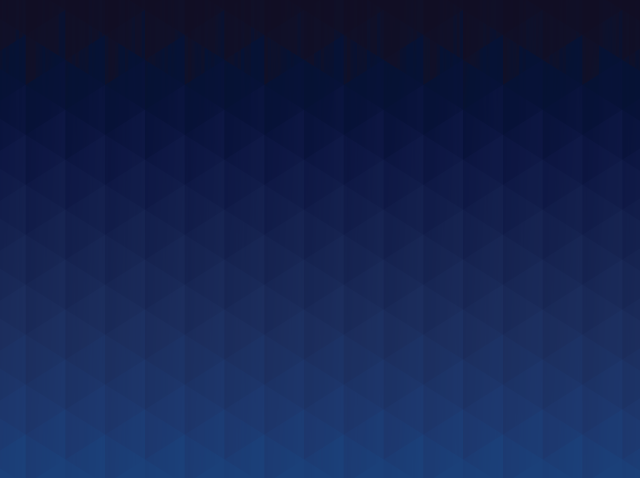
Reproduce this background procedurally as a Shadertoy shader.

```glsl
// Night-blue vertical gradient broken into a lattice of softly shaded triangles.
#define COLUMN_WIDTH 0.06215   // of canvas width
#define COLUMN_START 0.0400    // first vertical edge
#define TRIANGLE_SIDE 0.1045   // of canvas height
#define LATTICE_TOP 0.0730     // first vertex below the top edge
#define FACET_FLATNESS 0.95    // 0 smooth gradient, 1 flat triangles
#define COLUMN_SHIFT 0.085     // gradient shift across each column
#define STREAKS 12.0           // thin strips per column
#define STREAK_TOP 0.050       // streak strength at the top
#define STREAK_BASE 0.012      // streak strength elsewhere

float hash(vec2 p) {
    return fract(sin(dot(p, vec2(12.9898, 78.233))) * 43758.5453);
}

// Colour by depth: 0 at the top edge, 1 at the bottom edge.
vec3 nightGradient(float depth) {
    const int COUNT = 9;
    vec4 stops[COUNT] = vec4[COUNT](   // rgb, depth
        vec4(0.066, 0.055, 0.142, 0.00),
        vec4(0.062, 0.064, 0.160, 0.09),
        vec4(0.022, 0.070, 0.202, 0.14),
        vec4(0.030, 0.070, 0.222, 0.225),
        vec4(0.053, 0.090, 0.265, 0.33),
        vec4(0.085, 0.138, 0.315, 0.52),
        vec4(0.110, 0.180, 0.367, 0.70),
        vec4(0.113, 0.220, 0.435, 0.89),
        vec4(0.104, 0.250, 0.475, 1.00));
    vec3 color = stops[0].rgb;
    for (int i = 1; i < COUNT; i++) {
        float t = (depth - stops[i - 1].w) / (stops[i].w - stops[i - 1].w);
        color = mix(color, stops[i].rgb, clamp(t, 0.0, 1.0));
    }
    return color;
}

// Height of the centre of the triangle that holds the point.
float facetCenter(float column, float across, float depth) {
    float stagger = 0.5 * mod(column, 2.0);
    float row = (depth - LATTICE_TOP) / TRIANGLE_SIDE - stagger;
    float falling = floor(row - 0.5 * across);
    float rising = floor(row + 0.5 * across);
    float center = 0.5 * (falling + rising + 1.0) + stagger;
    return center * TRIANGLE_SIDE + LATTICE_TOP;
}

vec3 background(vec2 uv) {
    float depth = 1.0 - uv.y;
    float x = (uv.x - COLUMN_START) / COLUMN_WIDTH;
    float column = floor(x);
    float across = fract(x);

    // Facets and the shading across each column
    float level = mix(depth, facetCenter(column, across, depth), FACET_FLATNESS);
    level += (across - 0.5) * COLUMN_SHIFT;

    // Fine vertical streaks, strongest in the dark top
    float streak = hash(vec2(floor(across * STREAKS), column)) - 0.5;
    float strength = mix(STREAK_TOP, STREAK_BASE, smoothstep(0.08, 0.26, depth));
    return nightGradient(level + streak * strength);
}

void mainImage(out vec4 fragColor, in vec2 fragCoord) {
    // 3 x 3 samples per pixel smooth all edges
    vec3 color = vec3(0.0);
    for (int i = 0; i < 9; i++) {
        vec2 offset = vec2(float(i % 3), float(i / 3)) / 3.0 - 1.0 / 3.0;
        color += background((fragCoord + offset) / iResolution.xy);
    }
    fragColor = vec4(color / 9.0, 1.0);
}
```
